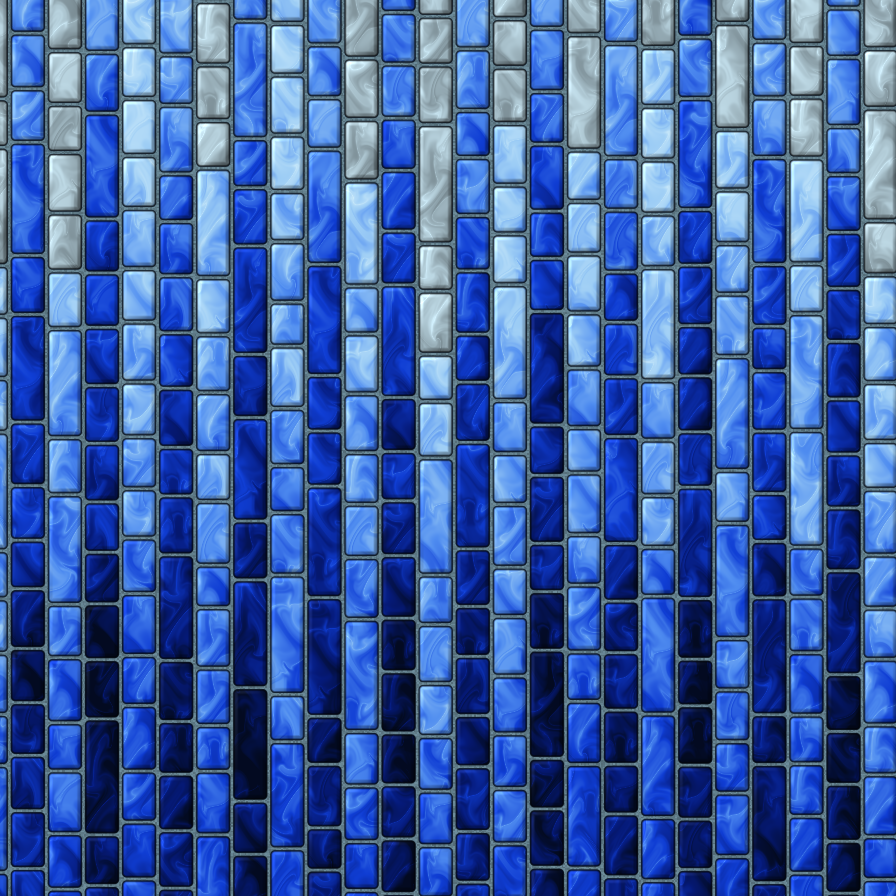
Give the GLSL for this texture, as a three.js fragment shader.

```glsl
#define COLUMN 0.04138
#define SHIFT 0.0104
#define SLOT 0.062
#define GAP 0.0023
#define CORNER 0.0045
#define SOFT 0.001
#define TONE_SPREAD 0.7
#define SWIRL 0.55

varying vec2 vUv;

// Height above which each pale column turns from glass to stone
const float stoneLine[12] = float[12](
  0.70, 1.10, 0.76, 1.10, 0.82, 0.61, 0.875, 0.85, 0.92, 0.84, 0.80, 0.70);

float hash(vec2 p) {
  return fract(sin(dot(p, vec2(127.1, 311.7))) * 43758.5453);
}

float roundedBox(vec2 p, vec2 halfSize) {
  vec2 q = abs(p) - halfSize + CORNER;
  return length(max(q, 0.0)) + min(max(q.x, q.y), 0.0) - CORNER;
}

// Warped sines: x is soft clouding, y is thin bright veins
vec2 marble(vec2 p, float seed) {
  vec2 q = p * vec2(78.0, 56.0) + seed * vec2(17.0, 31.0);
  float freq = 1.3;
  for (int i = 0; i < 5; i++) {
    q += 0.95 * sin(q.yx * freq + vec2(seed * 9.0, 2.1 + float(i))) / freq;
    freq *= 1.55;
  }
  float cloud = 0.65 * sin(q.x * 1.2 + q.y * 0.6) + 0.35 * sin(q.y * 2.3 - q.x);
  float vein = pow(1.0 - abs(sin(q.x * 0.8 - q.y * 0.9)), 5.0);
  return vec2(cloud, vein);
}

// Tone 0 is near black, 4 is pale ice
vec3 glass(float tone) {
  vec3 c = mix(vec3(0.01, 0.04, 0.13), vec3(0.02, 0.10, 0.47), clamp(tone, 0.0, 1.0));
  c = mix(c, vec3(0.06, 0.24, 0.83), clamp(tone - 1.0, 0.0, 1.0));
  c = mix(c, vec3(0.31, 0.55, 0.94), clamp(tone - 2.0, 0.0, 1.0));
  c = mix(c, vec3(0.61, 0.80, 0.96), clamp(tone - 3.0, 0.0, 1.0));
  return mix(c, vec3(0.80, 0.92, 0.98), clamp(tone - 4.0, 0.0, 1.0));
}

// Lower and upper end of the tile within its group of three slots
vec2 tileSpan(float f, vec2 group) {
  float kind = hash(group + 3.7);
  float first = 1.0 + 0.3 * (hash(group + 8.1) - 0.5);
  float second = 2.0 + 0.3 * (hash(group + 5.3) - 0.5);
  vec2 span = vec2(0.0, 3.0);
  if (kind > 0.2) {
    if (f < first) span.y = first;
    else span.x = first;
  }
  if (kind < 0.2 || kind > 0.4) {
    if (f < second) span.y = min(span.y, second);
    else span.x = second;
  }
  return span;
}

float paleTone(float column, float y) {
  float turn = (column + 1.0) * 0.5235988;
  return 1.95 + 2.5 * y + 0.14 * (cos(turn) + cos(2.0 * turn));
}

// Deep columns fall quickly, level off, then sink to black near the foot
float deepTone(float column, float y) {
  float tone = 0.5 + smoothstep(0.2, 0.5, y) + 1.5 * smoothstep(0.55, 0.98, y);
  return tone + 0.35 * smoothstep(0.2, 0.0, y) + 0.18 * cos(column * 1.5707963);
}

void main() {
  // Locate the tile
  float across = (vUv.x - SHIFT) / COLUMN;
  float column = floor(across);
  float along = vUv.y / SLOT + 3.0 * hash(vec2(column, 2.0));
  vec2 group = vec2(column, floor(along / 3.0));
  float f = along - 3.0 * group.y;
  vec2 span = tileSpan(f, group);
  float middle = 0.5 * (span.x + span.y);
  vec2 p = vec2((across - column - 0.5) * COLUMN, (f - middle) * SLOT);
  vec2 halfSize = 0.5 * vec2(COLUMN, (span.y - span.x) * SLOT) - GAP;
  float d = roundedBox(p, halfSize);
  float seed = hash(group + vec2(0.0, middle * 7.0));

  // Glass or stone face, pale and deep columns alternating
  vec2 grain = marble(p, seed);
  float center = vUv.y - p.y;
  bool pale = mod(column, 2.0) > 0.5;
  float tone = pale ? paleTone(column, center) : deepTone(column, center);
  tone += TONE_SPREAD * (seed - 0.5);
  float sheen = 0.15 * p.y / halfSize.y - 0.12 * p.x / halfSize.x;
  vec3 face = glass(min(tone, 4.0) + SWIRL * grain.x + 0.5 * grain.y + sheen);
  int paleIndex = int(mod(floor(column * 0.5), 12.0));
  if (pale && center > stoneLine[paleIndex]) {
    face = vec3(0.62, 0.71, 0.75) * (1.0 + 0.2 * grain.x + 0.15 * grain.y + 0.3 * sheen);
  }

  // Bevel lit from the upper left
  float lit = clamp(dot(p / halfSize, vec2(-0.7, 0.7)), -1.0, 1.0);
  float bevel = smoothstep(-0.006, -0.003, d);
  face *= 1.0 + bevel * (0.22 * lit - 0.1);
  face += 0.06 * bevel * max(lit, 0.0);
  face *= 1.0 - 0.7 * smoothstep(-0.0024, 0.0002, d);

  // Grout with a dark seam beside each tile
  float speckle = hash(floor(vUv * 520.0));
  vec3 grout = vec3(0.38, 0.49, 0.54) * (0.85 + 0.3 * speckle);
  grout = mix(vec3(0.06, 0.1, 0.15), grout, smoothstep(0.0, 0.0016, d));
  gl_FragColor = vec4(mix(face, grout, smoothstep(-SOFT, SOFT, d)), 1.0);
}
```
